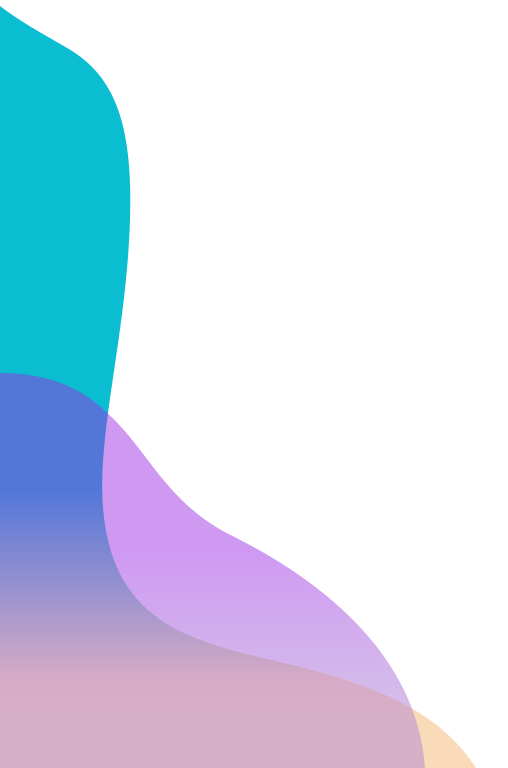
Write a Shadertoy shader that draws this background.

```glsl
const vec2 GRID = vec2(507.0, 768.0);   // layout units, y runs downward
const int SOLVE_STEPS = 18;

const vec3 PAPER = vec3(1.0);
const vec3 TEAL = vec3(0.04, 0.74, 0.82);
const vec3 PEACH = vec3(0.975, 0.86, 0.73);
const vec3 VIOLET = vec3(0.81, 0.60, 0.95);
const vec3 LILAC = vec3(0.835, 0.74, 0.915);
const vec3 BLUE = vec3(0.32, 0.465, 0.85);
const vec3 ROSE = vec3(0.845, 0.67, 0.775);
const vec3 MAUVE = vec3(0.84, 0.69, 0.78);

const vec2 TEAL_FADE = vec2(490.0, 690.0);
const vec2 VIOLET_FADE = vec2(550.0, 700.0);
const vec2 BLUE_FADE = vec2(488.0, 680.0);
const vec2 ROSE_FADE = vec2(680.0, 715.0);

vec2 bezier(vec2 a, vec2 b, vec2 c, vec2 d, float t) {
    float s = 1.0 - t;
    return s * s * s * a + 3.0 * s * t * (s * b + t * c) + t * t * t * d;
}

vec2 bezierTangent(vec2 a, vec2 b, vec2 c, vec2 d, float t) {
    float s = 1.0 - t;
    return s * s * (b - a) + 2.0 * s * t * (c - b) + t * t * (d - c);
}

// Signed distance to a curve that descends steadily; positive on its right
float curveDistance(vec2 p, vec2 a, vec2 b, vec2 c, vec2 d) {
    float low = 0.0, high = 1.0;
    for (int i = 0; i < SOLVE_STEPS; i++) {
        float middle = 0.5 * (low + high);
        if (bezier(a, b, c, d, middle).y < p.y) low = middle;
        else high = middle;
    }
    float t = 0.5 * (low + high);
    vec2 offset = p - bezier(a, b, c, d, t);
    vec2 along = normalize(bezierTangent(a, b, c, d, t));
    return offset.x * along.y - offset.y * along.x;
}

// Tall wave along the left side, sweeping out to the lower right
float tallWave(vec2 p) {
    const vec2 top = vec2(0.0, 6.0), shoulder = vec2(67.0, 48.0);
    const vec2 bulge = vec2(130.0, 200.0), waist = vec2(102.0, 485.0);
    const vec2 slope = vec2(275.0, 661.0), foot = vec2(475.0, 768.0);
    if (p.y < shoulder.y)
        return curveDistance(p, top, vec2(22.0, 23.0), vec2(45.0, 35.0), shoulder);
    if (p.y < bulge.y)
        return curveDistance(p, shoulder, vec2(110.0, 73.0), vec2(130.0, 115.0), bulge);
    if (p.y < waist.y)
        return curveDistance(p, bulge, vec2(130.0, 310.0), vec2(102.0, 410.0), waist);
    if (p.y < slope.y)
        return curveDistance(p, waist, vec2(102.0, 620.0), vec2(185.0, 640.0), slope);
    return curveDistance(p, slope, vec2(360.0, 681.0), vec2(435.0, 705.0), foot);
}

// Low wave rolling down from the left edge
float lowWave(vec2 p) {
    const vec2 crest = vec2(0.0, 373.0), brow = vec2(107.0, 413.0);
    const vec2 dip = vec2(230.0, 535.0), foot = vec2(424.0, 768.0);
    if (p.y < brow.y)
        return curveDistance(p, crest, vec2(45.0, 373.0), vec2(80.0, 386.0), brow);
    if (p.y < dip.y)
        return curveDistance(p, brow, vec2(148.0, 450.0), vec2(165.0, 502.0), dip);
    return curveDistance(p, dip, vec2(345.0, 592.0), vec2(418.0, 672.0), foot);
}

float ramp(vec2 span, float y) {
    return clamp((y - span.x) / (span.y - span.x), 0.0, 1.0);
}

float coverage(float distance, float pixel) {
    return clamp(0.5 - distance / pixel, 0.0, 1.0);
}

void mainImage(out vec4 fragColor, in vec2 fragCoord) {
    vec2 uv = fragCoord / iResolution.xy;
    vec2 p = vec2(uv.x, 1.0 - uv.y) * GRID;
    float pixel = GRID.y / iResolution.y;

    float tall = coverage(tallWave(p), pixel);
    float low = coverage(lowWave(p), pixel);

    // Vertical gradients of each wave and of their overlap
    vec3 tallColor = mix(TEAL, PEACH, ramp(TEAL_FADE, p.y));
    vec3 lowColor = mix(VIOLET, LILAC, ramp(VIOLET_FADE, p.y));
    vec3 overlapColor = mix(BLUE, ROSE, ramp(BLUE_FADE, p.y));
    overlapColor = mix(overlapColor, MAUVE, ramp(ROSE_FADE, p.y));

    vec3 color = mix(PAPER, tallColor, tall);
    color = mix(color, mix(lowColor, overlapColor, tall), low);
    fragColor = vec4(color, 1.0);
}
```
